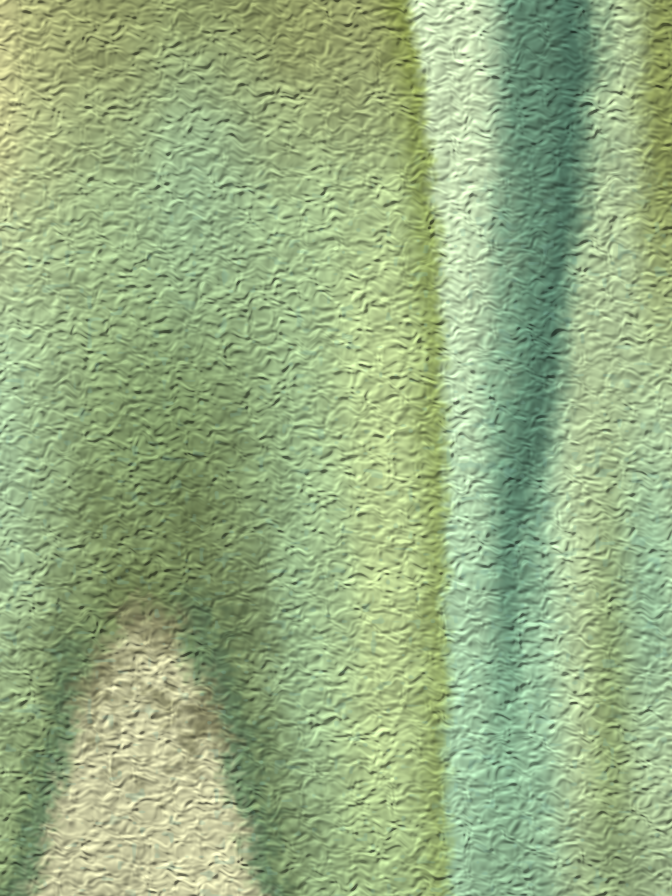
Reproduce this texture procedurally as a Shadertoy shader.

```glsl
// Weathered plaster wall with green mineral stains, a dark vertical run and a pale bare arch.

float hash(vec2 cell) {
    vec3 k = fract(vec3(cell.xyx) * vec3(0.1031, 0.1030, 0.0973));
    k += dot(k, k.yzx + 33.33);
    return fract((k.x + k.y) * k.z);
}

float valueNoise(vec2 p) {
    vec2 cell = floor(p), f = fract(p);
    f = f * f * (3.0 - 2.0 * f);
    float low = mix(hash(cell), hash(cell + vec2(1, 0)), f.x);
    float high = mix(hash(cell + vec2(0, 1)), hash(cell + vec2(1, 1)), f.x);
    return mix(low, high, f.y);
}

float fbm(vec2 p) {
    float sum = 0.0, amp = 0.5;
    for (int i = 0; i < 5; i++) {
        sum += amp * valueNoise(p);
        p = mat2(1.6, 1.2, -1.2, 1.6) * p + 7.3;
        amp *= 0.5;
    }
    return sum;
}

// Soft elliptical stain, 1 at its centre
float stain(vec2 p, vec2 centre, vec2 radius) {
    vec2 d = (p - centre) / radius;
    return exp(-dot(d, d));
}

float band(float x, float centre, float width) {
    float d = (x - centre) / width;
    return exp(-d * d);
}

// Rough plaster height: sideways wrinkles plus round grit
float plaster(vec2 q) {
    vec2 warp = vec2(valueNoise(q * 70.0), valueNoise(q * 70.0 + 31.0)) * 0.009;
    vec2 p = (q + warp) * vec2(115.0, 180.0);
    return 0.55 * valueNoise(p) + 0.45 * valueNoise(mat2(1.5, 0.7, -0.7, 1.5) * p + 11.0);
}

// Signed distance to a downward-opening arch, y measured downward
float archDistance(vec2 p) {
    float x = p.x - 0.215, curve = 11.5;
    float f = curve * x * x + 0.675 - p.y;
    return f / sqrt(1.0 + 4.0 * curve * curve * x * x);
}

// Broad washes left of the dark run
vec3 wallWash(vec2 p) {
    vec3 c = mix(vec3(0.56, 0.59, 0.40), vec3(0.60, 0.69, 0.51), smoothstep(0.0, 0.28, p.y));
    c = mix(c, vec3(0.55, 0.67, 0.54), 0.6 * stain(p, vec2(0.29, 0.20), vec2(0.09, 0.22)));
    c = mix(c, vec3(0.55, 0.68, 0.53), 0.6 * stain(p, vec2(0.45, 0.72), vec2(0.10, 0.36)));
    c = mix(c, vec3(0.69, 0.76, 0.53), 0.8 * band(p.x, 0.575, 0.075) * smoothstep(0.0, 0.45, p.y));
    c = mix(c, vec3(0.77, 0.76, 0.55), 0.85 * stain(p, vec2(-0.02, 0.08), vec2(0.09, 0.26)));
    c = mix(c, vec3(0.62, 0.74, 0.60), 0.7 * stain(p, vec2(0.0, 0.50), vec2(0.09, 0.20)));
    c = mix(c, vec3(0.51, 0.55, 0.34), 0.5 * stain(p, vec2(0.35, 0.0), vec2(0.25, 0.09)));
    c = mix(c, vec3(0.52, 0.62, 0.44), 0.6 * stain(p, vec2(0.56, 1.0), vec2(0.12, 0.13)));
    return mix(c, vec3(0.37, 0.45, 0.28), 0.6 * stain(p, vec2(0.25, 0.50), vec2(0.16, 0.17)));
}

// Bare arch with its brownish halo and teal rim
vec3 addArch(vec3 c, vec2 p, float rough, float grit) {
    float d = archDistance(p) + (rough - 0.48) * 0.05 + (grit - 0.5) * 0.025;
    float reach = mix(0.06, 0.12, band(p.x, 0.24, 0.14));
    float halo = exp(-pow(max(d, 0.0) / reach, 2.0));
    c = mix(c, vec3(0.36, 0.41, 0.25), 0.75 * halo);
    float side = smoothstep(0.02, 0.12, abs(p.x - 0.20));
    c = mix(c, vec3(0.32, 0.45, 0.36), 0.55 * side * band(d, 0.012, 0.026));
    float clean = smoothstep(0.66, 0.86, p.y + (rough - 0.48) * 0.35 + (grit - 0.5) * 0.1);
    vec3 bare = mix(vec3(0.50, 0.50, 0.37), vec3(0.74, 0.74, 0.59), clean);
    return mix(c, bare, smoothstep(0.025, -0.028, d));
}

// Pale mint run with a dark core, and the stained wall on its right
vec3 addRun(vec3 c, vec2 p, float rough, float grit, float streak) {
    float wobble = (rough - 0.48) * 0.025 + (grit - 0.5) * 0.012;
    float edge = 0.663 - 0.06 * exp(-p.y * 5.5) + wobble;
    c = mix(c, vec3(0.43, 0.49, 0.20), 0.7 * band(p.x, edge + 0.004, 0.042) * mix(1.0, 0.6, p.y));
    vec3 run = mix(vec3(0.75, 0.83, 0.67), vec3(0.60, 0.74, 0.60), smoothstep(0.1, 0.9, p.y));
    run = mix(run, vec3(0.66, 0.74, 0.57), smoothstep(0.80, 0.87, p.x));
    float left = mix(0.725, 0.71, p.y), right = mix(0.895, 0.80, smoothstep(0.0, 0.75, p.y));
    float x = p.x + wobble + (streak - 0.48) * 0.06;
    float core = smoothstep(left - 0.03, left + 0.055, x) * (1.0 - smoothstep(right - 0.05, right + 0.03, x));
    vec3 coreColour = mix(vec3(0.32, 0.46, 0.38), vec3(0.46, 0.62, 0.50), smoothstep(0.0, 0.7, p.y));
    run = mix(run, coreColour, core * mix(0.92, 0.45, smoothstep(0.6, 1.0, p.y)));
    run = mix(run, vec3(0.25, 0.38, 0.32), 0.65 * band(x, right - 0.045, 0.034) * (1.0 - smoothstep(0.5, 0.95, p.y)));
    // Olive margin and lower teal patches
    float margin = smoothstep(0.92, 0.985, p.x + wobble) * (1.0 - smoothstep(0.15, 0.5, p.y));
    run = mix(run, vec3(0.46, 0.50, 0.27), 0.85 * margin);
    run = mix(run, vec3(0.46, 0.53, 0.32), 0.65 * stain(p, vec2(0.91, 0.79), vec2(0.035, 0.24)));
    run = mix(run, vec3(0.50, 0.65, 0.53), 0.75 * stain(p, vec2(0.97, 0.66), vec2(0.05, 0.17)));
    run = mix(run, vec3(0.44, 0.52, 0.38), 0.55 * stain(p, vec2(0.92, 0.97), vec2(0.09, 0.07)));
    run = mix(run, vec3(0.45, 0.56, 0.44), 0.5 * stain(p, vec2(0.75, 0.98), vec2(0.07, 0.08)));
    return mix(c, run, smoothstep(edge - 0.014, edge + 0.016, p.x));
}

void mainImage(out vec4 fragColor, in vec2 fragCoord) {
    vec2 q = fragCoord / iResolution.y;
    vec2 p = vec2(fragCoord.x / iResolution.x, 1.0 - fragCoord.y / iResolution.y);
    float rough = fbm(q * 28.0);
    float streak = fbm(q * vec2(26.0, 3.0) + 5.0);
    float grit = valueNoise(q * vec2(150.0, 190.0) + 60.0);

    vec3 c = wallWash(p + vec2(streak - 0.48, rough - 0.48) * 0.05);
    c = addArch(c, p, rough, grit);
    c = addRun(c, p, rough, grit, streak);
    c *= 1.02 + 0.10 * (streak - 0.48) + 0.20 * (rough - 0.48);

    // Relief lit from the upper left; crevices are darker and sparse
    float relief = plaster(q) - plaster(q + vec2(-0.0018, 0.0030));
    c *= 1.04 + 0.72 * clamp(relief, -0.5, 0.4) + 0.10 * (grit - 0.5);
    c *= 1.0 - 0.30 * smoothstep(0.12, 0.42, -relief) * smoothstep(0.42, 0.60, rough);
    float flecks = smoothstep(0.76, 0.95, valueNoise(q * vec2(120.0, 160.0) + 80.0));
    c = mix(c, vec3(0.50, 0.69, 0.63), 0.25 * flecks * smoothstep(0.1, 0.3, p.y));
    fragColor = vec4(clamp(c, 0.0, 1.0), 1.0);
}
```
